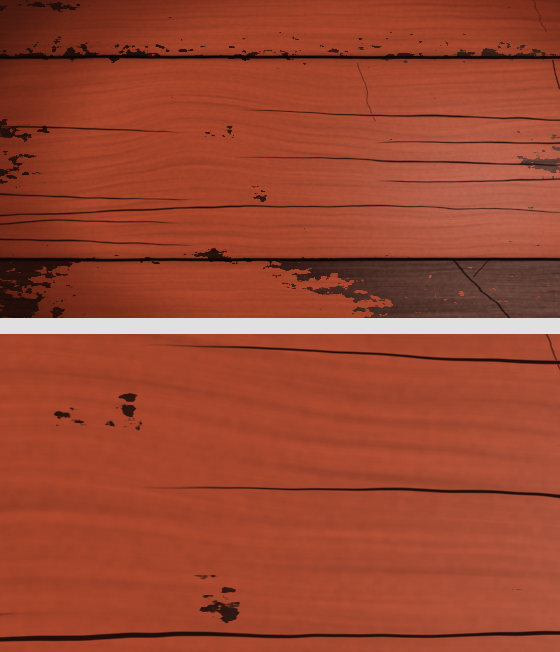
Top: the whole. Bottom: its middle third, enlarged.
This texture is drawn by a WebGL 1 fragment shader. Its source:

```glsl
precision highp float;
// Three red painted wood planks with horizontal cracks, chipped paint and a soft sheen.
uniform vec2 u_resolution;

#define UPPER_SEAM 0.820
#define LOWER_SEAM 0.184
#define SEAM_WIDTH 0.0042
#define CRACK_WIDTH 0.0022
#define CRACK_SPACING 0.05
#define WEAR_LIMIT 0.6
#define GRAIN_DEPTH 0.10
#define PAINT vec3(0.64, 0.26, 0.16)
#define PAINT_DEEP vec3(0.47, 0.17, 0.10)
#define PAINT_SHADOW vec3(0.27, 0.09, 0.055)
#define SHEEN vec3(0.74, 0.41, 0.33)
#define CREVICE vec3(0.08, 0.03, 0.022)

float hash(vec2 p) {
  return fract(sin(dot(p, vec2(127.1, 311.7))) * 43758.5);
}

float noise(vec2 p) {
  vec2 i = floor(p), f = fract(p);
  f = f * f * (3.0 - 2.0 * f);
  return mix(mix(hash(i), hash(i + vec2(1.0, 0.0)), f.x),
             mix(hash(i + vec2(0.0, 1.0)), hash(i + 1.0), f.x), f.y);
}

float fbm(vec2 p) {
  float sum = 0.0, amp = 0.533;
  for (int i = 0; i < 4; i++) {
    sum += amp * noise(p);
    p = p * 2.03 + 17.3;
    amp *= 0.5;
  }
  return sum;
}

// Soft elliptical patch.
float patchAt(vec2 p, vec2 centre, vec2 radius) {
  vec2 q = (p - centre) / radius;
  return exp(-dot(q, q));
}

// Antialiased stroke from a signed distance.
float stroke(float d, float halfWidth) {
  float px = 1.0 / u_resolution.y;
  return 1.0 - smoothstep(halfWidth - px, halfWidth + px, abs(d));
}

// Jagged split running from a to b.
float fissure(vec2 p, vec2 a, vec2 b, float halfWidth) {
  p.x += 0.028 * (fbm(p.yx * vec2(22.0, 4.0)) - 0.5);
  vec2 ab = b - a;
  float t = clamp(dot(p - a, ab) / dot(ab, ab), 0.0, 1.0);
  return stroke(length(p - a - ab * t), halfWidth);
}

// Long cracks along the grain, opening from either side of the middle plank.
float longCracks(vec2 p, float right) {
  float crack = 0.0;
  for (int i = 0; i < 9; i++) {
    float k = float(i);
    float fromLeft = max(step(4.5, k), 1.0 - step(0.5, abs(k - 1.0)));
    float reach = mix(0.75, 1.05, fromLeft) + mix(0.3, 0.9, fromLeft) * cos(2.1 * k);
    float along = mix(right - p.x, p.x, fromLeft);
    float bend = 0.014 * sin(p.x * 2.6 + k * 1.9) + 0.016 * (fbm(vec2(p.x * 5.0, k * 7.0)) - 0.5);
    float taper = 1.0 - smoothstep(reach * 0.25, reach, along);
    float width = CRACK_WIDTH * (0.35 + 0.65 * taper) * (0.7 + 0.6 * noise(vec2(p.x * 14.0, k)));
    float visible = 1.0 - smoothstep(reach * 0.85, reach, along);
    crack = max(crack, visible * stroke(p.y - 0.64 + k * CRACK_SPACING - bend, width));
  }
  return crack;
}

// How likely the paint is to have worn away.
float wearBias(vec2 p, float right) {
  float up = p.y - UPPER_SEAM, low = p.y - LOWER_SEAM;
  float uneven = 0.42 + 0.5 * noise(vec2(p.x * 5.0, 3.0));
  float bias = uneven * (up > 0.0 ? exp(-up / 0.045) : 0.75 * exp(up / 0.018));
  bias = max(bias, 0.6 * uneven * exp(-abs(low) / 0.016));
  bias += 0.65 * patchAt(p, vec2(0.0, 0.58), vec2(0.20, 0.05));
  bias += 0.70 * patchAt(p, vec2(0.0, 0.465), vec2(0.13, 0.045));
  bias += 0.75 * patchAt(p, vec2(right, 0.50), vec2(0.14, 0.08));
  bias += 0.55 * patchAt(p, vec2(0.1, 0.98), vec2(0.30, 0.02));
  for (int i = 0; i < 3; i++) {
    float k = float(i);
    vec2 chip = vec2(0.69 + 0.14 * sin(1.7 * k), 0.575 - 0.187 * k);
    bias += 0.58 * patchAt(p, chip, vec2(0.06, 0.03));
  }
  float ends = smoothstep(0.9, 1.4, p.x + 1.5 * p.y) + 0.8 * (1.0 - smoothstep(0.04, 0.34, p.x));
  return bias + ends * step(low, 0.0);
}

void main() {
  vec2 p = gl_FragCoord.xy / u_resolution.y;
  float right = u_resolution.x / u_resolution.y;

  // Painted surface: vignette and sheen.
  float light = 1.0 - smoothstep(0.35, 1.25, length((p - vec2(1.05, 0.47)) * vec2(0.85, 1.4)));
  vec3 colour = mix(PAINT_SHADOW, PAINT_DEEP, smoothstep(0.0, 0.35, light));
  colour = mix(colour, PAINT, smoothstep(0.3, 0.75, light));
  colour = mix(colour, SHEEN, 0.9 * patchAt(p, vec2(1.55, 0.40), vec2(0.48, 0.30)));

  // Grain bending around a knot.
  float board = step(LOWER_SEAM, p.y) + step(UPPER_SEAM, p.y);
  float flow = p.y + 0.07 * fbm(p * vec2(1.6, 3.0) + board * 9.0)
             - 0.05 * patchAt(p, vec2(0.62, 0.58), vec2(0.22, 0.16));
  float fibre = fbm(vec2(p.x * 3.0, flow * 110.0)) - 0.5;
  float ring = pow(0.5 + 0.5 * sin(flow * 210.0 + 5.0 * noise(p * vec2(2.0, 9.0))), 6.0);
  float grit = fbm(p * 120.0) - 0.5;
  colour *= 1.0 + GRAIN_DEPTH * (1.6 * fibre - 0.8 * ring * noise(p * vec2(4.0, 8.0)) + 0.8 * grit);

  // Worn paint exposing the wood.
  float flakes = 0.6 * fbm(p * vec2(22.0, 75.0)) + 0.4 * fbm(p * vec2(65.0, 70.0) + 5.0);
  float wear = smoothstep(-0.03, 0.07, wearBias(p, right) + 2.0 * (flakes - 0.5) - WEAR_LIMIT);
  vec3 wood = mix(vec3(0.12, 0.05, 0.035), vec3(0.35, 0.24, 0.21), smoothstep(0.6, 1.6, p.x) * (1.0 - 0.6 * step(UPPER_SEAM, p.y)));
  colour = mix(colour, wood * (1.0 + 0.6 * fibre + 0.3 * grit), 0.92 * wear);

  // Cracks and seams.
  float split = longCracks(p, right);
  split = max(split, fissure(p, vec2(1.42, 0.18), vec2(1.60, 0.0), 0.0022));
  split = max(split, fissure(p, vec2(1.53, 0.18), vec2(1.49, 0.13), 0.0014));
  split = max(split, fissure(p, vec2(1.74, 0.81), vec2(1.77, 0.69), 0.0016));
  split = max(split, 0.6 * fissure(p, vec2(1.13, 0.80), vec2(1.18, 0.62), 0.0010));
  split = max(split, 0.5 * fissure(p, vec2(1.68, 1.0), vec2(1.72, 0.90), 0.0012));
  float wobble = 0.006 * (fbm(vec2(p.x * 6.0, 2.0)) - 0.5);
  float upper = p.y - UPPER_SEAM - wobble, lower = p.y - LOWER_SEAM + wobble;
  float gap = min(abs(upper), abs(lower));
  colour *= 1.0 - 0.4 * exp(-gap / 0.008);
  colour = mix(colour, CREVICE, 0.92 * split);
  colour = mix(colour, CREVICE * 0.6, stroke(gap, SEAM_WIDTH));
  gl_FragColor = vec4(colour, 1.0);
}
```
